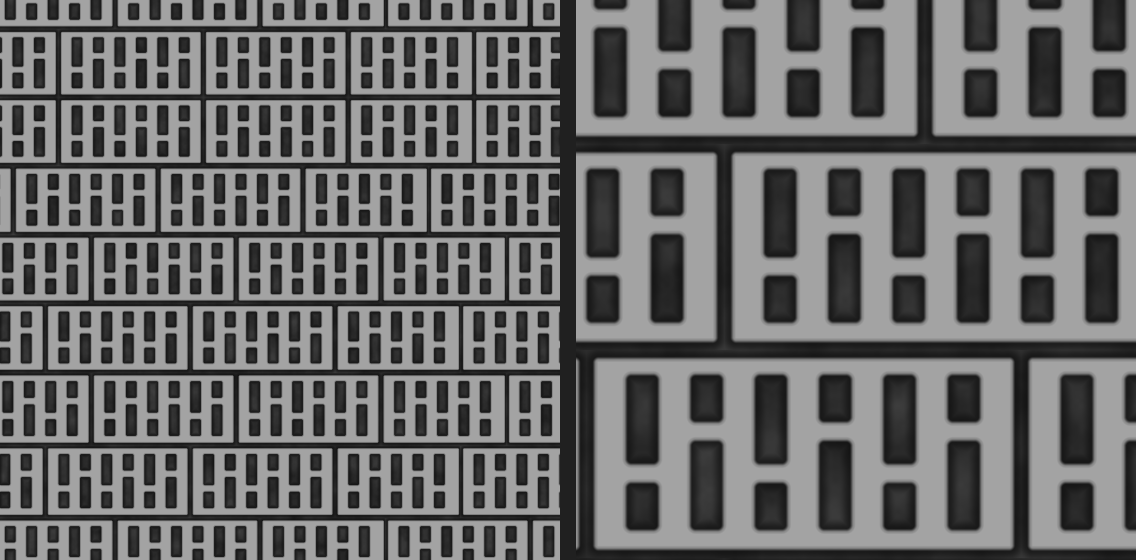
Left: the whole. Right: its middle third, enlarged.
Write a Shadertoy shader that draws this texture.

```glsl
// Running courses of grey perforated bricks over dark, mottled joints and holes.

const float UNITS = 768.0;         // design units across the canvas
const int ROWS = 8;
const float FIRST_JOINT = 40.0;    // centre of the first joint, from the top
const float ROW_PITCH[8] = float[8](93.5, 93.8, 94.7, 94.0, 95.0, 100.0, 99.0, 98.0);
const float ROW_SHIFT[8] = float[8](477.5, 477.5, 415.5, 522.5, 459.5, 522.5, 459.5, 356.5);

const float SHORT_PITCH = 172.0;   // one five-column brick per row
const float LONG_PITCH = (UNITS - SHORT_PITCH) / 3.0; // three six-column bricks
const float JOINT_X = 7.0;
const float JOINT_Y = 7.6;
const float SHORT_EXTRA = 1.5;     // the short brick reaches into its right joint
const float BRICK_RADIUS = 2.0;

const float HOLE_START = 22.0;     // brick edge to the first hole centre
const float HOLE_PITCH = 29.4;
const float HOLE_HALF_WIDTH = 7.5;
const float HOLE_RADIUS = 2.5;
const vec2 TALL_SPAN = vec2(0.085, 0.555);  // fractions of brick height
const vec2 SMALL_SPAN = vec2(0.65, 0.90);
const float SPAN_SUM = 0.985;      // mirrors the spans in every second column

const float FACE = 0.64;
const float RIM = 0.55;
const float SHADOW = 0.10;
const float HOLLOW = 0.185;
const float MOTTLE = 0.15;

float hash(vec2 p) {
    vec3 q = fract(vec3(p.xyx) * 0.1031);
    q += dot(q, q.yzx + 33.33);
    return fract((q.x + q.y) * q.z);
}

// Value noise that repeats after the given number of cells.
float noise(vec2 p, float cells) {
    vec2 i = floor(p), f = fract(p);
    f = f * f * (3.0 - 2.0 * f);
    vec2 a = mod(i, cells), b = mod(i + 1.0, cells);
    return mix(mix(hash(a), hash(vec2(b.x, a.y)), f.x),
               mix(hash(vec2(a.x, b.y)), hash(b), f.x), f.y);
}

float clouds(vec2 uv) {
    float sum = 0.0, weight = 0.5, cells = 40.0;
    for (int i = 0; i < 4; i++) {
        sum += weight * noise(uv * cells, cells);
        weight *= 0.5;
        cells *= 2.0;
    }
    return sum / 0.9375;
}

float roundedBox(vec2 p, vec2 halfSize, float radius) {
    vec2 d = abs(p) - halfSize + radius;
    return length(max(d, 0.0)) + min(max(d.x, d.y), 0.0) - radius;
}

float hole(vec2 p, vec2 span, float height) {
    vec2 center = vec2(0.0, 0.5 * (span.x + span.y) * height);
    vec2 halfSize = vec2(HOLE_HALF_WIDTH, 0.5 * (span.y - span.x) * height);
    return roundedBox(p - center, halfSize, HOLE_RADIUS);
}

// Distance to the nearest brick edge, positive inside the solid part.
float solidDistance(vec2 p) {
    // Course
    float y = mod(p.y - FIRST_JOINT, UNITS);
    int row = 0;
    while (row < ROWS - 1 && y >= ROW_PITCH[row]) {
        y -= ROW_PITCH[row];
        row++;
    }

    // Brick within the course
    float x = mod(p.x - ROW_SHIFT[row], UNITS);
    bool isShort = x < SHORT_PITCH;
    float pitch = isShort ? SHORT_PITCH : LONG_PITCH;
    if (!isShort) x = mod(x - SHORT_PITCH, LONG_PITCH);
    vec2 size = vec2(pitch - JOINT_X + (isShort ? SHORT_EXTRA : 0.0), ROW_PITCH[row] - JOINT_Y);
    vec2 q = vec2(x, y) - 0.5 * vec2(JOINT_X, JOINT_Y);
    float brick = -roundedBox(q - 0.5 * size, 0.5 * size, BRICK_RADIUS);

    // Alternating pairs of tall and small holes
    float column = clamp(floor((q.x - HOLE_START) / HOLE_PITCH + 0.5), 0.0, isShort ? 4.0 : 5.0);
    bool mirrored = mod(column, 2.0) > 0.5;
    vec2 tall = mirrored ? SPAN_SUM - TALL_SPAN.yx : TALL_SPAN;
    vec2 small = mirrored ? SPAN_SUM - SMALL_SPAN.yx : SMALL_SPAN;
    vec2 h = vec2(q.x - HOLE_START - column * HOLE_PITCH, q.y);
    return min(brick, min(hole(h, tall, size.y), hole(h, small, size.y)));
}

void mainImage(out vec4 fragColor, in vec2 fragCoord) {
    vec2 uv = fragCoord / iResolution.xy;
    float d = solidDistance(vec2(uv.x, 1.0 - uv.y) * UNITS);
    float soft = max(1.0, 0.7 * UNITS / iResolution.y);

    // Hollows are darkest beside the brick and mottled further in
    float depth = smoothstep(0.5, 6.0, -d);
    float grain = clouds(uv) - 0.5;
    float dark = mix(SHADOW, HOLLOW, depth) + grain * MOTTLE * mix(0.35, 1.0, depth);

    // Flat face with a narrow worn rim
    float face = mix(RIM, FACE, smoothstep(0.8, 2.0, d));
    float grey = mix(dark, face, smoothstep(-soft, soft, d));
    fragColor = vec4(vec3(grey), 1.0);
}
```
